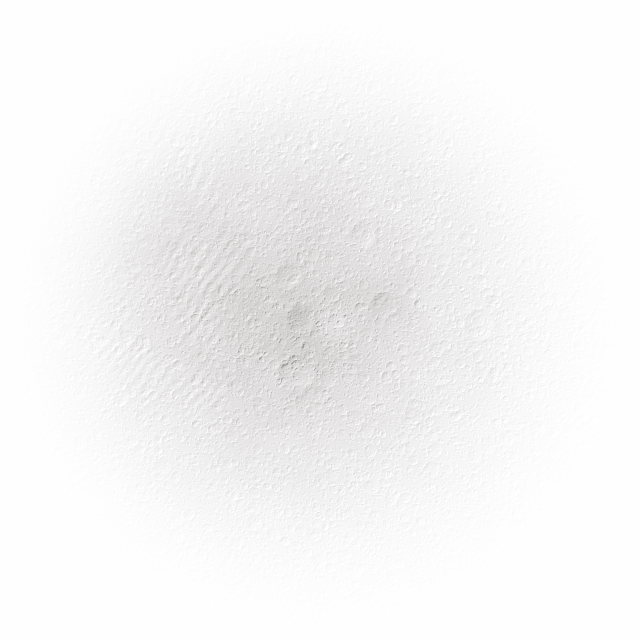
Write a WebGL 2 fragment shader that draws this texture.

```glsl
#version 300 es
precision highp float;
// A pale cratered surface that fades into white towards a round border.
// Cellular craters at several scales and curved grooves form a height field;
// its slope towards the light is laid over a few soft patches of grey.
uniform vec2 u_resolution;
out vec4 outColor;

const vec3 WHITE = vec3(0.998);
const vec3 SHADE_TINT = vec3(0.97, 1.025, 1.03);  // how grey takes from white
const vec2 LIGHT_DIR = vec2(-0.707, 0.707);
const float SLOPE_STEP = 0.0016;
const float RELIEF_CONTRAST = 0.047;
const float MOTTLE_AMOUNT = 0.022;
const float PIT_AMOUNT = 0.13;
const float FADE_START = 0.25;
const float FADE_END = 0.53;
const float GROOVE_FREQ = 330.0;
const float GROOVE_HEIGHT = 0.0022;
const int CRATER_LAYERS = 4;
const float FIRST_SCALE = 36.0;
const float SCALE_GROWTH = 1.62;

// Soft grey patches: centre, radius, darkness
const vec4 PATCHES[6] = vec4[6](
  vec4(0.455, 0.525, 0.285, 0.128), vec4(0.270, 0.620, 0.100, 0.024),
  vec4(0.460, 0.460, 0.130, 0.032), vec4(0.602, 0.520, 0.035, 0.036),
  vec4(0.469, 0.505, 0.026, 0.032), vec4(0.520, 0.490, 0.030, -0.036));

// Large craters: centre, radius
const vec3 BIG_CRATERS[8] = vec3[8](
  vec3(0.469, 0.501, 0.022), vec3(0.599, 0.522, 0.021),
  vec3(0.462, 0.418, 0.028), vec3(0.449, 0.570, 0.021),
  vec3(0.749, 0.492, 0.023), vec3(0.523, 0.275, 0.010),
  vec3(0.267, 0.648, 0.015), vec3(0.566, 0.635, 0.021));

vec3 hash3(vec2 cell) {
  vec3 q = vec3(dot(cell, vec2(127.1, 311.7)), dot(cell, vec2(269.5, 183.3)),
                dot(cell, vec2(419.2, 371.9)));
  return fract(sin(q) * 43758.5);
}

float blob(vec2 p, vec2 centre, float radius) {
  vec2 d = (p - centre) / radius;
  return exp(-dot(d, d));
}

// Bowl with a raised rim; d is the distance in crater radii
float craterProfile(float d) {
  float rim = (d - 1.0) / 0.25;
  return 0.22 * exp(-rim * rim) - 0.45 * max(1.0 - d * d, 0.0);
}

// One crater per jittered cell, with mostly small radii
float craterLayer(vec2 p) {
  vec2 base = floor(p);
  float height = 0.0;
  for (int i = 0; i < 9; i++) {
    vec2 cell = base + vec2(i % 3 - 1, i / 3 - 1);
    vec3 rnd = hash3(cell);
    float radius = mix(0.20, 0.48, rnd.z * rnd.z);
    height += radius * craterProfile(length(p - cell - rnd.xy) / radius);
  }
  return height;
}

// Layered, rotated sines for slow irregular variation, about -1 to 1
float waves(vec2 p) {
  float sum = 0.0, gain = 0.5;
  for (int i = 0; i < 4; i++) {
    sum += gain * sin(p.x + 1.3 * sin(p.y)) * cos(p.y + 0.9 * sin(p.x * 0.7));
    p = mat2(1.3, 1.2, -1.2, 1.3) * p + 2.7;
    gain *= 0.65;
  }
  return sum;
}

// Broken grooves lean right and grow steeper upwards
float grooves(vec2 p) {
  float across = p.x - 1.36 * p.y + 0.6 * p.y * p.y;
  float warp = 4.0 * waves(p * 23.0);
  float ridge = sin(across * GROOVE_FREQ + warp)
              + 0.6 * sin(across * GROOVE_FREQ * 0.57 - warp * 1.4);
  float mask = blob(p, vec2(0.29, 0.48), 0.14) + 0.8 * blob(p, vec2(0.32, 0.76), 0.17);
  return GROOVE_HEIGHT * ridge * mask * smoothstep(-0.5, 0.6, waves(p * 17.0 + 5.0));
}

float surfaceHeight(vec2 p) {
  float height = grooves(p), scale = FIRST_SCALE;
  vec2 bent = p + 0.004 * vec2(waves(p * 41.0), waves(p.yx * 37.0 + 4.0));
  for (int i = 0; i < CRATER_LAYERS; i++) {
    float weight = min(0.55 + 0.3 * float(i), 1.2);
    height += weight * craterLayer(bent * scale + float(i) * 17.3) / scale;
    scale *= SCALE_GROWTH;
  }
  for (int i = 0; i < BIG_CRATERS.length(); i++) {
    vec3 c = BIG_CRATERS[i];
    height += 0.6 * c.z * craterProfile(length(bent - c.xy) / c.z);
  }
  return height;
}

void main() {
  vec2 p = gl_FragCoord.xy / u_resolution;
  float fade = 1.0 - smoothstep(FADE_START, FADE_END, length(p - 0.5));
  // Broad tone
  float dark = 0.010;
  for (int i = 0; i < PATCHES.length(); i++)
    dark += PATCHES[i].w * blob(p, PATCHES[i].xy, PATCHES[i].z);
  float focus = blob(p, vec2(0.46, 0.52), 0.30);
  dark += MOTTLE_AMOUNT * focus * waves(p * 28.0);
  // Slope towards the light, strongest near the middle
  float slope = (surfaceHeight(p) - surfaceHeight(p + LIGHT_DIR * SLOPE_STEP)) / SLOPE_STEP;
  dark -= RELIEF_CONTRAST * (0.35 + 0.65 * focus) * clamp(slope, -3.0, 2.0);
  // Deep small pits in the band below the middle
  float band = blob((p - vec2(0.46, 0.47)) * vec2(0.45, 1.0), vec2(0.0), 0.085);
  float pits = smoothstep(0.8, 1.9, -slope) * smoothstep(-0.3, 0.4, waves(p * 55.0));
  dark += PIT_AMOUNT * band * pits;

  vec3 color = WHITE - dark * fade * SHADE_TINT;
  outColor = vec4(clamp(color, 0.0, 1.0), 1.0);
}
```
